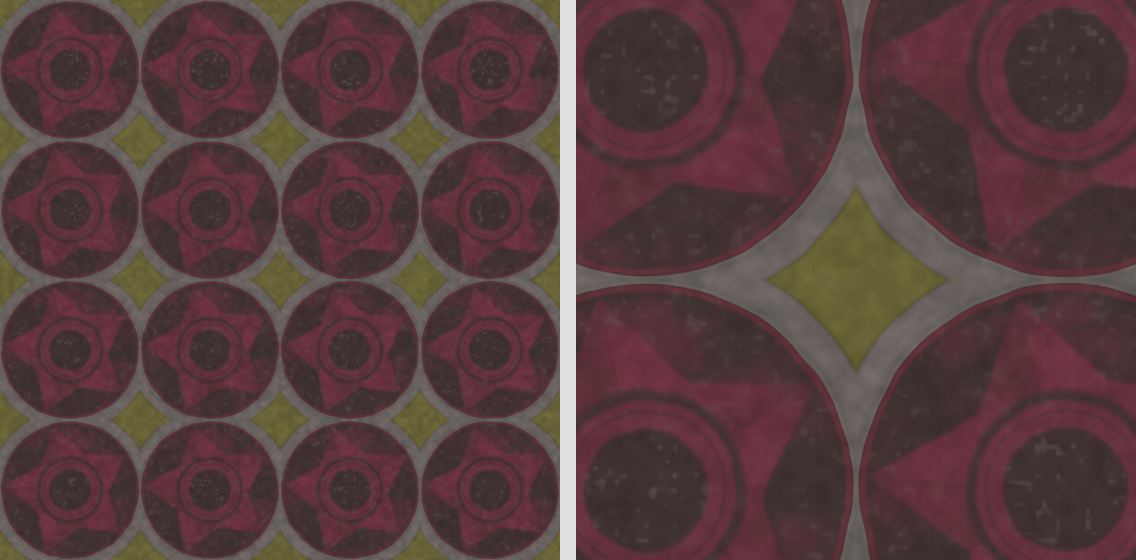
Left: the whole. Right: its middle third, enlarged.
Reproduce this pattern procedurally as a WebGL 2 fragment shader.

```glsl
#version 300 es
precision highp float;

uniform vec2 u_resolution;
out vec4 fragColor;

const float REPEATS = 4.0;
const float DISC_RADIUS = 0.491;
const float RING_RADIUS = 0.575;
const float STAR_POINTS = 5.0;
const float STAR_TURN = -0.07;
const float TAU = 6.2831853;

const vec3 DARK = vec3(0.245, 0.190, 0.190);
const vec3 MAROON = vec3(0.335, 0.195, 0.215);
const vec3 CRIMSON = vec3(0.390, 0.190, 0.215);
const vec3 ROSE = vec3(0.435, 0.195, 0.260);
const vec3 STONE = vec3(0.415, 0.390, 0.380);
const vec3 OLIVE = vec3(0.405, 0.385, 0.210);
const vec3 DUST = vec3(0.400, 0.360, 0.340);

float hash(vec2 p) {
    vec3 q = fract(p.xyx * 0.1031);
    q += dot(q, q.yzx + 33.33);
    return fract((q.x + q.y) * q.z);
}

float valueNoise(vec2 p) {
    vec2 i = floor(p);
    vec2 f = fract(p);
    vec2 w = f * f * (3.0 - 2.0 * f);
    float low = mix(hash(i), hash(i + vec2(1.0, 0.0)), w.x);
    float high = mix(hash(i + vec2(0.0, 1.0)), hash(i + 1.0), w.x);
    return mix(low, high, w.y);
}

float fbm(vec2 p) {
    float sum = 0.0;
    float weight = 0.5;
    for (int octave = 0; octave < 4; octave++) {
        sum += weight * valueNoise(p);
        p = p * 2.03 + 17.3;
        weight *= 0.5;
    }
    return sum / 0.9375;
}

// Coverage of the region where the signed distance is negative
float fill(float dist, float soft) {
    return 1.0 - smoothstep(-soft, soft, dist);
}

float band(float r, float center, float halfWidth, float soft) {
    return fill(abs(r - center) - halfWidth, soft);
}

// Signed angle from the nearest notch, within half a sector
float notchAngle(vec2 p, float points, float turn) {
    float sector = TAU / points;
    float a = atan(p.y, p.x) - turn;
    return mod(a + 0.5 * sector, sector) - 0.5 * sector;
}

// Distance to the edge line joining a notch to a point
float starDistance(float r, float angle, float points, float inner, float outer) {
    float a = abs(angle);
    float halfSector = 0.5 * TAU / points;
    vec2 notch = vec2(inner, 0.0);
    vec2 edge = outer * vec2(cos(halfSector), sin(halfSector)) - notch;
    vec2 q = r * vec2(cos(a), sin(a)) - notch;
    return (q.x * edge.y - q.y * edge.x) / length(edge);
}

vec3 background(float r, float grain, float soft) {
    vec3 color = mix(OLIVE, STONE, fill(r - RING_RADIUS, soft));
    color *= 1.0 - 0.14 * band(r, RING_RADIUS, 0.004, soft + 0.006);
    color *= 1.0 - 0.12 * band(r, DISC_RADIUS + 0.012, 0.004, soft + 0.012);
    return color * (0.86 + 0.28 * grain);
}

vec3 medallion(vec2 p, float r, float blotch, float soft) {
    // Dark glaze and faceted star
    vec3 color = mix(DARK, MAROON, smoothstep(0.38, 0.78, blotch));
    float angle = notchAngle(p, STAR_POINTS, STAR_TURN);
    float star = starDistance(r, angle, STAR_POINTS, 0.275, 0.475);
    float facet = smoothstep(-0.35, 0.5, angle);
    float glow = smoothstep(0.25, 0.7, blotch + 0.25 * facet - 0.1);
    vec3 petal = mix(mix(MAROON, CRIMSON, blotch), ROSE, glow * 0.8);
    petal = mix(petal, MAROON, 0.75 * smoothstep(0.33, 0.46, r));
    color = mix(color, petal, fill(star, soft + 0.006));

    // Concentric center and outer rim
    color = mix(color, mix(DARK, MAROON, 0.25), fill(r - 0.238, soft + 0.010));
    color = mix(color, mix(MAROON, ROSE, 0.6), band(r, 0.180, 0.033, soft + 0.006));
    color = mix(color, DARK, 0.45 * band(r, 0.188, 0.003, soft + 0.003));
    color = mix(color, DARK, fill(r - 0.142, soft + 0.010));
    color = mix(color, DARK, 0.55 * band(r, 0.466, 0.005, soft + 0.006));
    return mix(color, mix(MAROON, CRIMSON, 0.65), band(r, 0.482, 0.007, soft + 0.003));
}

void main() {
    vec2 grid = gl_FragCoord.xy / u_resolution * REPEATS;
    vec2 p = fract(grid) - 0.5;
    float soft = REPEATS / min(u_resolution.x, u_resolution.y);

    // Fine wear differs between repeats; broad stains mostly recur
    float grain = fbm(grid * 26.0);
    float blotch = mix(fbm(p * 8.0 + 40.0), fbm(grid * 7.0 + 9.0), 0.3);
    float r = length(p) + 0.008 * (valueNoise(grid * 15.0) - 0.5);

    vec3 color = background(r, grain, soft);
    vec3 glaze = medallion(p, r, blotch, soft) * (0.88 + 0.24 * grain);
    color = mix(color, glaze, fill(r - DISC_RADIUS, soft));

    // Dusty scratches, strongest at the center and near the rim
    float speck = smoothstep(0.60, 0.85, valueNoise(grid * 58.0) * 0.6 + grain * 0.4);
    float exposed = 0.15 + 0.3 * fill(r - 0.14, 0.04) + 0.15 * band(r, 0.42, 0.04, 0.03);
    color = mix(color, DUST, speck * exposed);
    fragColor = vec4(color, 1.0);
}
```
